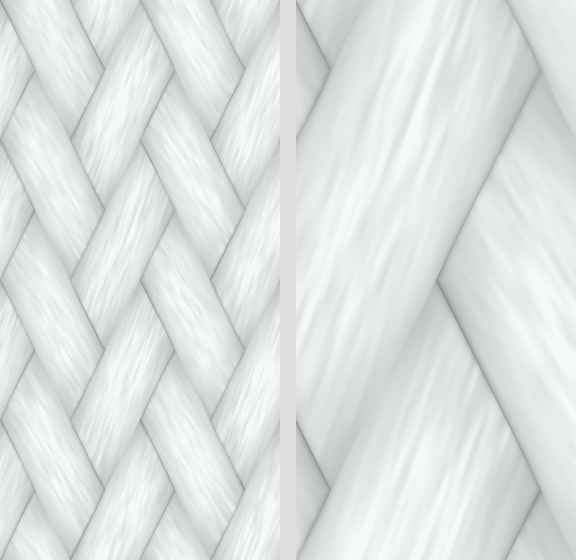
Left: the whole. Right: its middle third, enlarged.
Reproduce this pattern procedurally as a Shadertoy shader.

```glsl
// Pale braided strands in a tiling herringbone weave with fine fibre streaks.

float hash(vec2 p) {
    vec3 q = fract(vec3(p.xyx) * vec3(0.1031, 0.1030, 0.0973));
    q += dot(q, q.yzx + 33.33);
    return fract((q.x + q.y) * q.z);
}

float noise(vec2 p) {
    vec2 i = floor(p), f = fract(p);
    f = f * f * (3.0 - 2.0 * f);
    return mix(mix(hash(i), hash(i + vec2(1, 0)), f.x),
               mix(hash(i + vec2(0, 1)), hash(i + vec2(1, 1)), f.x), f.y);
}

// Signed streaks, long in x and narrow in y
float fibres(vec2 p, vec2 seed) {
    return 0.45 * noise(p * vec2(4.0, 21.0) + seed)
         + 0.30 * noise(p * vec2(6.5, 34.0) + seed + 71.0)
         + 0.25 * noise(p * vec2(2.0, 8.0) + seed + 133.0) - 0.5;
}

void mainImage(out vec4 fragColor, in vec2 fragCoord) {
    // Two repeats across, four down, in axes that follow the strands
    vec2 p = fragCoord / iResolution.xy * vec2(2.0, 4.0);
    vec2 uv = vec2(2.0 * p.x + p.y, 2.0 * p.x - p.y);
    vec2 cell = floor(uv), f = uv - cell;

    // Each strand covers two neighbouring cells along one axis
    float k = mod(cell.x + cell.y + 2.0, 4.0);
    bool rising = k < 2.0;
    float along = rising ? f.x + k : f.y + k - 2.0;
    float across = rising ? f.y : f.x;
    vec2 start = cell - (rising ? vec2(k, 0.0) : vec2(0.0, k - 2.0));

    // Strand identity wraps around the canvas
    vec2 id = mod(vec2((start.x + start.y) / 4.0, (start.x - start.y) / 2.0), vec2(2.0, 4.0));
    vec2 seed = floor(400.0 * vec2(hash(id * 14.0 + 3.0), hash(id * 22.0 + 59.0)));

    // Rounded body that dims where it tucks under
    float sideDist = min(across, 1.0 - across);
    float endDist = min(along, 2.0 - along);
    float side = smoothstep(0.0, 0.36, sideDist);
    float tone = 0.785 + 0.085 * side + 0.07 * smoothstep(0.0, 0.6, endDist);

    // Twisted fibres
    float twist = rising ? 0.15 : -0.10;
    float streak = fibres(vec2(along, across + twist * along), seed);
    tone += streak * (rising ? 0.19 : 0.15) * (0.35 + 0.65 * side);

    // Soft crease on the sides, thin dark line where an end meets a side
    tone -= 0.04 * exp(-sideDist / 0.05);
    float contact = across * 0.5 > 0.25 ? along : 2.0 - along;
    float sideLine = smoothstep(0.85, 1.15, contact) * exp(-sideDist / 0.016);
    float endLine = 0.8 * exp(-endDist / 0.016);
    float wear = 0.45 + 0.8 * noise(vec2(along * 3.0, across * 3.0) + seed + 211.0);
    tone -= 0.2 * wear * max(sideLine, endLine);

    tone = clamp(tone, 0.0, 0.965);
    fragColor = vec4(tone, tone + 0.016, tone + 0.002, 1.0);
}
```
